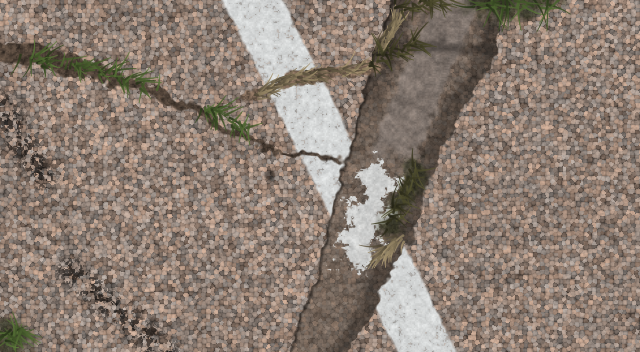
A Shadertoy shader for this texture:

```glsl
float hash(vec2 p) {
  return fract(sin(dot(p, vec2(127.1, 311.7))) * 43758.5);
}

float noise(vec2 p) {
  vec2 i = floor(p), f = smoothstep(0.0, 1.0, p - i);
  return mix(mix(hash(i), hash(i + vec2(1, 0)), f.x),
             mix(hash(i + vec2(0, 1)), hash(i + 1.0), f.x), f.y);
}

// Layered noise centred on zero
float fbm(vec2 p) {
  return 0.6 * noise(p) + 0.4 * noise(p * 2.7 + 7.0) - 0.5;
}

// Two values (yz) interpolated along ascending keys (x)
vec2 track(vec3 path[7], float key) {
  vec2 v = path[0].yz;
  for (int i = 0; i < 6; i++) {
    vec3 d = path[i + 1] - path[i];
    v += d.yz * clamp((key - path[i].x) / d.x, 0.0, 1.0);
  }
  return v;
}

float segment(vec2 p, vec2 a, vec2 b) {
  vec2 d = b - a;
  return length(p - a - d * clamp(dot(p - a, d) / dot(d, d), 0.0, 1.0));
}

// 1 inside a shape, 0 outside
float fill(float d, float soft) {
  return 1.0 - smoothstep(-soft, soft, d);
}

// Packed stones coloured by their cell
vec3 aggregate(vec2 p, vec3 tone) {
  vec2 cell = floor(p), stone = vec2(9, 0);
  for (int k = 0; k < 9; k++) {
    vec2 c = cell + vec2(k % 3 - 1, k / 3 - 1);
    float d = length(p - c - 0.15 - 0.7 * vec2(hash(c), hash(c + 41.3)));
    if (d < stone.x) stone = vec2(d, hash(c + 83.7));
  }
  vec3 tint = mix(vec3(1.07, 0.98, 0.92), vec3(0.97, 1, 1.03), fract(stone.y * 7.3));
  return tone * tint * (0.7 + 0.58 * stone.y - 0.3 * smoothstep(0.3, 0.85, stone.x) + 0.22 * noise(p * 2.3));
}

// Curved blades rooted along a line
vec3 weeds(vec3 col, vec2 p, vec4 line, float len, float heading, float spread, vec3 tip, float aa) {
  if (segment(p, line.xy, line.zw) > len * 1.6) return col;
  for (int i = 0; i < 36; i++) {
    vec2 seed = vec2(float(i), line.x * 37.0 + line.w * 13.0);
    float r = hash(seed), s = hash(seed + 5.3), t = hash(seed + 9.1);
    float angle = heading + spread * (hash(seed + 2.7) - 0.5), size = len * (0.4 + 0.6 * t);
    vec2 dir = vec2(cos(angle), sin(angle));
    vec2 q = p - mix(line.xy, line.zw, r) - (vec2(s, t) - 0.5) * len * 0.45;
    float h = clamp(dot(q, dir) / size, 0.0, 1.0);
    q -= size * h * (dir + vec2(-dir.y, dir.x) * h * (s - 0.5) * 0.7);
    float cover = fill(length(q) - mix(0.0036, 0.001, h), aa * 0.7);
    col = mix(col, tip * mix(0.35, 1.0, 0.3 * h + 0.7 * s), cover * 0.9);
  }
  return col;
}

void mainImage(out vec4 fragColor, in vec2 fragCoord) {
  vec2 p = fragCoord / iResolution.y;
  float aa = 1.0 / iResolution.y;
  float rough = fbm(p * 28.0), broad = fbm(p * 5.0), grit = fbm(p * 95.0);

  // Asphalt with dark scuffs
  vec3 stones = aggregate(p * 82.0, vec3(0.535, 0.487, 0.452) * (1.0 + 0.14 * broad)), col = stones;
  float scuff = min(segment(p, vec2(0.2, 0.23), vec2(0.47, 0)), segment(p, vec2(0, 0.7), vec2(0.12, 0.5)));
  col *= 1.0 - 0.6 * fill(scuff - 0.04, 0.03) * smoothstep(0.0, 0.16, grit + 0.4 * rough);
  col *= 1.0 - 0.5 * fill(length(p - vec2(0.766, 0.502)) - 0.014, 0.006);

  // Painted stripe
  float stripe = abs(p.x - 1.213 + 0.495 * p.y) - 0.085 - 0.012 * rough;
  vec3 paint = vec3(0.83, 0.84, 0.84) * (1.0 + 0.2 * grit + 0.1 * rough);
  col = mix(col, paint, fill(stripe, aa + 0.003) * mix(0.65, 0.98, smoothstep(-0.34, -0.2, grit + 0.3 * rough)));

  // Eroded channel: height, left edge, right edge
  vec2 edges = track(vec3[7](vec3(0, 0.825, 0.983), vec3(0.11, 0.85, 1.066), vec3(0.2, 0.9, 1.095),
    vec3(0.32, 0.92, 1.165), vec3(0.66, 1.014, 1.29), vec3(0.79, 1.045, 1.386), vec3(1, 1.114, 1.45)), p.y);
  float left = p.x - edges.x + 0.025 * rough, right = edges.y - p.x + 0.035 * rough;
  float upper = smoothstep(0.5, 0.85, p.y);
  vec3 soil = mix(vec3(0.43, 0.373, 0.325) * (1.0 + 0.75 * grit + 0.35 * rough), stones * 0.86, 0.45);
  soil *= 1.0 - 0.32 * max(fill(right - 0.06, 0.025), upper * fill(left - 0.07, 0.03));

  // Pale slab, worn paint and dark lip
  float slab = fill(abs(p.x - 0.886 - 0.415 * p.y) - 0.066 - 0.03 * rough, 0.01);
  slab *= smoothstep(0.49, 0.6, p.y + 0.1 * rough);
  soil = mix(soil, vec3(0.49, 0.45, 0.425) * (1.0 + 0.35 * grit + 0.3 * rough), slab * 0.85);
  soil *= 1.0 - 0.3 * upper * fill(abs(p.y - 0.865 + 0.03 * rough) - 0.015, 0.01);
  float worn = segment(p, vec2(1.07, 0.49), vec2(1.022, 0.27)) - 0.047 - 0.1 * rough - 0.055 * grit;
  soil = mix(soil, paint, 0.9 * fill(worn, 0.009)) * (1.0 - 0.42 * fill(abs(left) - 0.009, 0.006));
  col = mix(col, soil, fill(-min(left, right), aa + 0.001));

  // Long crack: position, height, half width
  vec2 crack = track(vec3[7](vec3(0, 0.846, 0.03), vec3(0.1, 0.853, 0.028), vec3(0.24, 0.806, 0.022),
    vec3(0.43, 0.744, 0.016), vec3(0.7, 0.612, 0.01), vec3(0.8, 0.57, 0.008), vec3(0.98, 0.55, 0.009)), p.x);
  float gap = abs(p.y - crack.x + 0.045 * rough) - crack.y * (1.0 + 0.8 * broad);
  vec3 earth = vec3(0.29, 0.24, 0.2) * (1.0 + 1.1 * grit);
  col = mix(col, earth, 0.95 * fill(gap, aa + 0.002) * fill(p.x - 0.972, 0.008));

  // Dry branch crack and shaded ground
  vec2 bend = vec2(0.83, 0.775);
  float branch = min(segment(p, vec2(0.71, 0.725), bend), segment(p, bend, vec2(1.07, 0.81)));
  col = mix(col, earth * 1.6, fill(branch - 0.018 + 0.03 * rough, 0.004));
  float thicket = min(length((p - vec2(1.455, 1.02)) * vec2(0.55, 1)) - 0.075, length(p - 0.04) - 0.05);
  thicket = min(thicket, segment(p, vec2(1.18, 0.52), vec2(1.11, 0.36)) - 0.026);
  col = mix(col, vec3(0.19, 0.2, 0.13) * (1.0 + grit), 0.75 * fill(thicket + 0.05 * rough, 0.02));

  // Straw, olive, then green weeds
  vec4 lines[12] = vec4[12](vec4(0.71, 0.72, bend), vec4(bend, 1.04, 0.81), vec4(1.07, 0.84, 1.13, 0.95),
    vec4(1.14, 0.33, 1.07, 0.27), vec4(1.18, 0.53, 1.11, 0.36), vec4(1.05, 0.82, 1.2, 0.88),
    vec4(1.13, 0.98, 1.27, 1), vec4(0.06, 0.835, 0.24, 0.81), vec4(0.22, 0.82, 0.44, 0.745),
    vec4(0.57, 0.7, 0.7, 0.635), vec4(0, 0.03, 0.06, 0.055), vec4(1.34, 1, 1.58, 1));
  for (int i = 0; i < 12; i++) {
    vec2 d = lines[i].zw - lines[i].xy;
    vec3 tip = i < 4 ? vec3(0.74, 0.66, 0.5) : i < 7 ? vec3(0.38, 0.37, 0.22) : vec3(0.4, 0.52, 0.25);
    float spread = i < 4 ? 1.0 : i == 4 || i > 9 ? 6.28 : 3.4;
    col = weeds(col, p, lines[i], i > 10 ? 0.12 : 0.065, atan(d.y, d.x), spread, tip, aa);
  }
  fragColor = vec4(col, 1);
}
```
